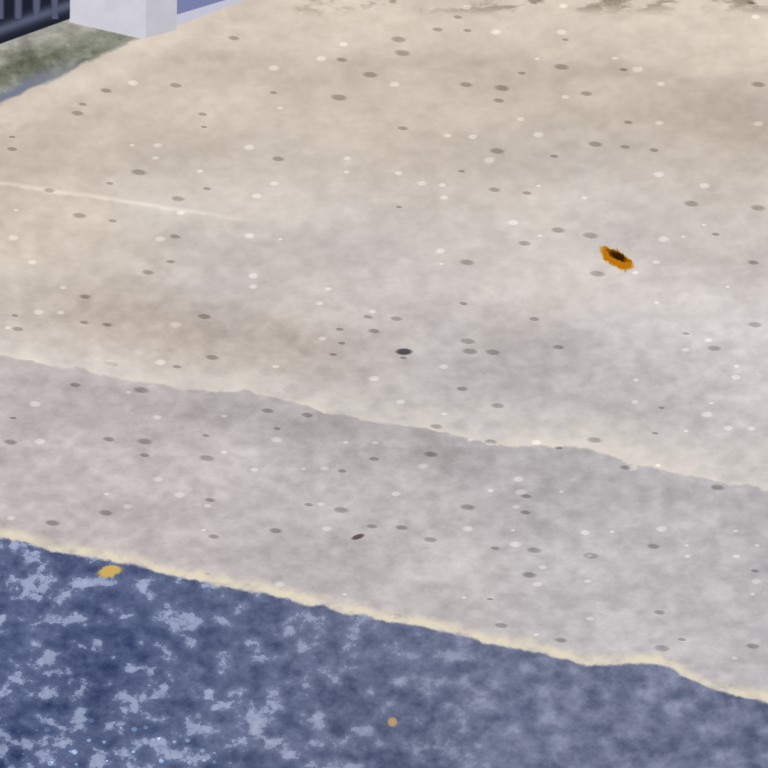
Give the GLSL for this texture, as a WebGL 2 fragment shader.

```glsl
#version 300 es
precision highp float;

uniform vec2 u_resolution;
out vec4 fragColor;

float hash(vec2 p) {
    vec3 q = fract(vec3(p.xyx) * 0.1031);
    q += dot(q, q.yzx + 33.33);
    return fract((q.x + q.y) * q.z);
}

float noise(vec2 p) {
    vec2 i = floor(p), f = fract(p);
    f = f * f * (3.0 - 2.0 * f);
    return mix(mix(hash(i), hash(i + vec2(1, 0)), f.x),
               mix(hash(i + vec2(0, 1)), hash(i + vec2(1, 1)), f.x), f.y);
}

// Layered noise, centred on zero.
float fbm(vec2 p) {
    float sum = 0.0, amp = 0.5;
    for (int i = 0; i < 5; i++) {
        sum += amp * (noise(p) - 0.5);
        p = mat2(1.6, 1.2, -1.2, 1.6) * p + 7.3;
        amp *= 0.55;
    }
    return sum;
}

float bump(float x, float centre, float width) {
    float d = (x - centre) / width;
    return exp(-d * d);
}

float above(float d, float soft) { return smoothstep(-soft, soft, d); }

// Soft tilted ellipse mask.
float blob(vec2 p, vec2 centre, vec2 radius, float angle, float soft) {
    float c = cos(angle), s = sin(angle);
    vec2 q = mat2(c, -s, s, c) * (p - centre) / radius;
    return 1.0 - smoothstep(1.0 - soft, 1.0 + soft, length(q));
}

// Sparse elongated flecks, one per jittered cell.
float flecks(vec2 p, float density) {
    vec2 cell = floor(p), f = fract(p);
    vec2 centre = 0.3 + 0.4 * vec2(hash(cell + 3.1), hash(cell + 8.7));
    float size = 0.12 + 0.2 * hash(cell + 5.0);
    return step(hash(cell), density) * (1.0 - smoothstep(size * 0.4, size, length(f - centre)));
}

vec3 upperSlab(vec2 p, float grain) {
    vec3 warm = vec3(0.805, 0.757, 0.705), cool = vec3(0.785, 0.765, 0.765);
    float coolness = smoothstep(0.86, 0.48, p.y + 0.16 * (0.5 - p.x) + 0.3 * fbm(p * 4.0));
    vec3 col = mix(warm, cool, coolness);
    float topEdge = p.y - 0.935 + 0.035 * p.x * p.x + 0.02 * fbm(p * 12.0);
    col += vec3(0.045, 0.04, 0.035) * above(topEdge, 0.012);
    col -= 0.065 * bump(topEdge, -0.05, 0.055) * smoothstep(0.3, 1.0, p.x);
    col -= vec3(0.03, 0.045, 0.06) * blob(p, vec2(0.25, 0.56), vec2(0.2, 0.04), -0.15, 0.8);
    col -= 0.05 * blob(p, vec2(0.62, 0.53), vec2(0.28, 0.05), -0.1, 0.8);
    col += 0.035 * blob(p, vec2(0.78, 0.61), vec2(0.3, 0.04), -0.12, 0.8);
    // Faint joint and debris along the far edge.
    float joint = p.y - 0.762 + 0.15 * p.x + 0.004 * grain;
    col += 0.075 * bump(joint, 0.0, 0.003) * smoothstep(0.36, 0.2, p.x);
    float debris = smoothstep(0.0, 0.25, fbm(p * vec2(30.0, 70.0)) + 0.05);
    return col - 0.25 * debris * smoothstep(0.975, 1.0, p.y) * smoothstep(0.3, 0.4, p.x);
}

vec3 asphalt(vec2 p) {
    vec3 col = mix(vec3(0.325, 0.37, 0.505), vec3(0.43, 0.455, 0.555), smoothstep(0.0, 0.75, p.x + 0.3 * fbm(p * 6.0)));
    float chips = fbm(p * vec2(48.0, 62.0));
    col += chips * vec3(0.34, 0.33, 0.32) + 0.12 * fbm(p * 9.0);
    col += vec3(0.16, 0.16, 0.15) * smoothstep(0.08, 0.22, chips) * smoothstep(0.8, 0.1, p.x);
    col += vec3(0.2, 0.27, 0.32) * flecks(p * vec2(55.0, 70.0), 0.5) * blob(p, vec2(0.16, 0.02), vec2(0.13, 0.04), 0.0, 0.7);
    return col;
}

// Far corner: mossy ground, bluish wall, pale pillar and dark gate.
vec3 corner(vec3 col, vec2 p, float grain, float aa) {
    float mossEdge = p.y - 0.865 - 0.47 * p.x + 0.012 * grain;
    float leftSide = 1.0 - above(p.x - 0.19, aa);
    col += 0.05 * bump(mossEdge, -0.02, 0.025) * smoothstep(0.3, 0.1, p.x);
    vec3 moss = vec3(0.62, 0.62, 0.58) + 0.35 * grain;
    moss -= vec3(0.17, 0.16, 0.18) * blob(p, vec2(0.05, 0.915), vec2(0.09, 0.022), 0.3, 0.6);
    moss = mix(moss, vec3(0.47, 0.49, 0.56), bump(mossEdge, 0.006, 0.012) * smoothstep(0.13, 0.02, p.x));
    col = mix(col, moss, above(mossEdge, 0.004) * leftSide);
    float wall = above(p.y - 0.952 - 0.37 * (p.x - 0.19), aa) * above(p.x - 0.185, aa);
    float opening = above(p.y - 0.981 - 0.3 * (p.x - 0.23), aa) * above(p.x - 0.23, aa);
    col = mix(col, mix(vec3(0.77, 0.77, 0.83), vec3(0.48, 0.5, 0.66), opening), wall);
    float pillarBase = max(0.971 - 0.23 * (p.x - 0.09), 0.951 + 0.25 * (p.x - 0.19));
    float pillar = above(p.y - pillarBase, aa) * above(p.x - 0.09, aa) * (1.0 - above(p.x - 0.23, aa));
    col = mix(col, vec3(0.81, 0.805, 0.84) - 0.05 * above(p.x - 0.19, aa) + 0.05 * grain, pillar);
    float gateBase = p.y - 0.943 - 0.36 * p.x;
    float bars = above(abs(fract(p.x * 42.0) - 0.5) - 0.3, 0.12);
    vec3 gate = mix(vec3(0.12, 0.13, 0.18), vec3(0.34, 0.36, 0.45), max(bars * above(p.y - 0.975, aa), bump(gateBase, 0.018, 0.008)));
    return mix(col, gate, above(gateBase, aa) * (1.0 - above(p.x - 0.091, aa)));
}

void main() {
    vec2 p = gl_FragCoord.xy / u_resolution;
    float aa = 1.2 / u_resolution.y;
    float grain = fbm(p * vec2(55.0, 85.0));
    float stain = fbm(p * vec2(7.0, 15.0) + 4.0);
    float ragged = 0.012 * fbm(p * vec2(38.0, 30.0));
    float stepEdge = p.y - (0.537 - 0.175 * p.x + 0.011 * bump(p.x, 0.34, 0.05) + 0.012 * bump(p.x, 0.76, 0.06)) + ragged;
    float roadEdge = p.y - (0.299 - 0.215 * p.x + 0.018 * bump(p.x, 0.86, 0.05)) + ragged;

    // Concrete: far slab, worn lip and near slab.
    vec3 nearSlab = mix(vec3(0.765, 0.73, 0.725), vec3(0.735, 0.72, 0.73), p.x) - 0.035 * bump(stepEdge, -0.025, 0.035);
    vec3 col = mix(nearSlab, upperSlab(p, grain), above(stepEdge, 0.003));
    col += stain * vec3(0.13, 0.13, 0.125) + grain * mix(0.16, 0.09, smoothstep(0.4, 0.8, p.y));
    float lipWidth = mix(0.014, 0.038, p.x);
    float lip = above(stepEdge, 0.002) * exp(-max(stepEdge, 0.0) / lipWidth) * (0.65 + 1.5 * fbm(p * vec2(25.0, 45.0)));
    col = mix(col, vec3(0.9, 0.865, 0.81), clamp(lip, 0.0, 1.0));
    col -= 0.16 * flecks(p * vec2(24.0, 60.0) + vec2(0.0, 5.0 * p.x), 0.12);
    col += 0.1 * flecks(p * vec2(32.0, 60.0) + 17.0, 0.1);

    // Road and its pale broken rim.
    float rim = bump(roadEdge, 0.006, 0.008) * clamp(0.8 + 1.5 * grain, 0.0, 1.0);
    col = mix(col, vec3(0.89, 0.85, 0.76), rim);
    col = mix(asphalt(p), col, above(roadEdge, 0.0025));
    col = corner(col, p, grain, aa);

    // Fallen leaves and dark pebbles.
    vec2 wobble = p + 0.012 * vec2(fbm(p * 70.0), fbm(p * 70.0 + 9.0));
    col = mix(col, vec3(0.74, 0.46, 0.06), blob(wobble, vec2(0.802, 0.663), vec2(0.023, 0.011), -0.6, 0.15));
    col = mix(col, vec3(0.2, 0.11, 0.04), blob(wobble, vec2(0.803, 0.667), vec2(0.014, 0.006), -0.6, 0.35));
    col = mix(col, vec3(0.8, 0.68, 0.38), blob(wobble, vec2(0.143, 0.256), vec2(0.017, 0.007), 0.2, 0.3));
    col = mix(col, vec3(0.72, 0.6, 0.45), blob(p, vec2(0.511, 0.06), vec2(0.006), 0.0, 0.4));
    col = mix(col, vec3(0.33, 0.31, 0.33), blob(p, vec2(0.526, 0.542), vec2(0.01, 0.004), 0.0, 0.4));
    col = mix(col, vec3(0.4, 0.34, 0.34), blob(p, vec2(0.466, 0.301), vec2(0.008, 0.003), 0.3, 0.4));
    fragColor = vec4(clamp(col, 0.0, 1.0), 1.0);
}
```
